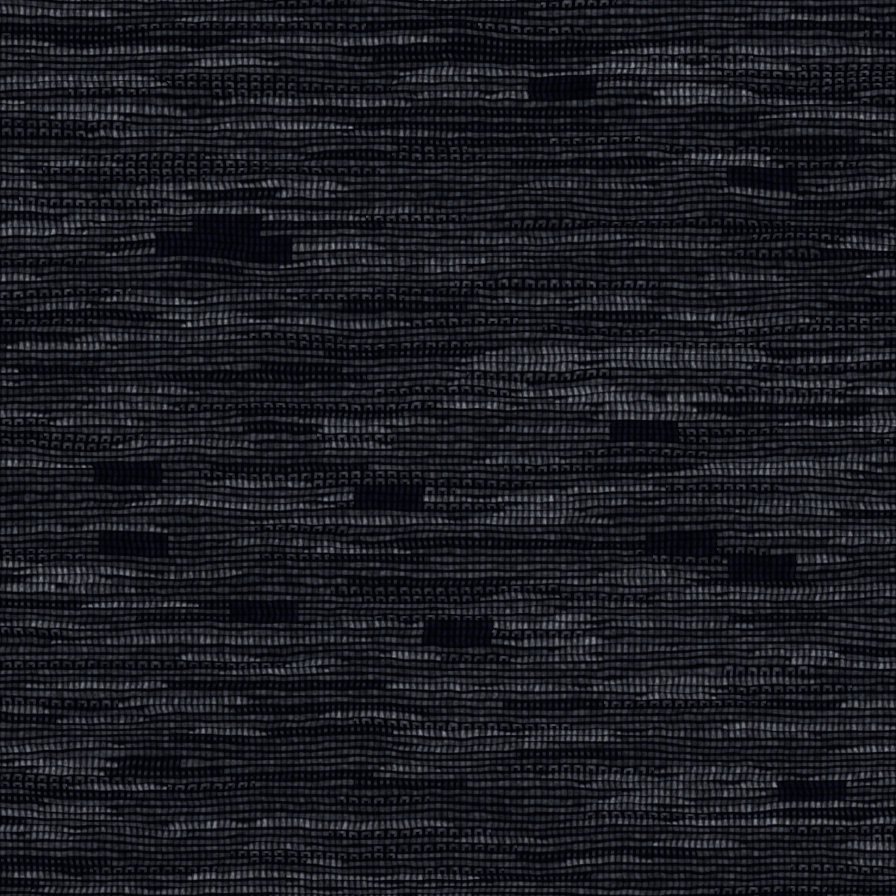
A Shadertoy shader for this texture:

```glsl
float hash(vec2 p) {
    return fract(sin(dot(p, vec2(127.1, 311.7))) * 43758.5453);
}

float noise(vec2 p) {
    vec2 i = floor(p), f = fract(p);
    f = f * f * (3.0 - 2.0 * f);
    return mix(mix(hash(i), hash(i + vec2(1, 0)), f.x),
               mix(hash(i + vec2(0, 1)), hash(i + vec2(1, 1)), f.x), f.y);
}

// Soft ridge: 1 at the centre, 0 beyond the outer radius
float ridge(float d, float inner, float outer) {
    return 1.0 - smoothstep(inner, outer, abs(d));
}

// Brightness of the yarn that one weft row shows at p (thread units)
float weftRow(vec2 p, float row) {
    float column = floor(p.x);
    float across = fract(p.x) - 0.5;
    float up = p.y - row - 0.5;

    // Runs of one stitch begin and end on whole threads
    float rowSeed = hash(vec2(row, 3.7));
    float run = column / 144.0 * mix(4.0, 10.0, rowSeed) + rowSeed * 37.0
              + 1.2 * noise(vec2(column * 0.05, row * 5.3));
    vec2 runId = vec2(floor(run), row);
    float stitch = hash(runId + 11.0);
    float ends = smoothstep(0.0, 0.2, 0.5 - abs(fract(run) - 0.5));
    float shade = mix(0.75, 1.25, hash(vec2(column, row)))
                * mix(0.85, 1.15, hash(runId + 5.0));

    // Small sunken patches span a few neighbouring rows
    float band = floor(row / 3.0);
    float patchId = floor(column / 11.0 + hash(vec2(band, 8.0)) * 9.0);
    if (hash(vec2(patchId, band) + 23.0) > 0.965) return 0.0;

    // Bright teeth, narrowing upwards
    if (stitch < 0.24) {
        float t = clamp((up + 0.4) / 1.1, 0.0, 1.0);
        float halfWidth = mix(0.5, 0.3, t);
        float tooth = ridge(across, halfWidth - 0.32, halfWidth + 0.05);
        float height = mix(0.4, 0.85, ends);
        float body = smoothstep(-0.5, -0.15, up)
                   * (1.0 - smoothstep(height - 0.6, height, up));
        return 0.31 * shade * body * (0.3 + 0.7 * tooth);
    }
    // Low ribs of joined beads
    if (stitch < 0.77) {
        float bead = ridge(across, 0.12, 0.5);
        return 0.185 * shade * ridge(up, 0.12, 0.5) * (0.5 + 0.5 * bead);
    }
    // Worn square loops, two threads wide
    if (stitch < 0.89) {
        float pair = fract(p.x * 0.5) - 0.5;
        float bar = ridge(up - 0.24, 0.04, 0.34) * ridge(pair, 0.18, 0.48);
        float leg = ridge(abs(pair) - 0.26, 0.04, 0.2) * ridge(up, 0.15, 0.52);
        return 0.19 * shade * max(bar, leg * 0.85);
    }
    // Short dull ticks over bare warp
    return 0.13 * shade * ridge(up, 0.05, 0.45) * ridge(across, 0.1, 0.45);
}

void mainImage(out vec4 fragColor, in vec2 fragCoord) {
    vec2 uv = fragCoord / iResolution.xy;

    // Thread grid with a slight drift of the rows
    vec2 p = uv * vec2(144.0, 118.0);
    p.y += 1.0 * (noise(uv * vec2(10.0, 30.0)) - 0.5)
         + 0.25 * (noise(uv * vec2(60.0, 118.0) + 5.0) - 0.5);
    p.x += 0.5 * (noise(uv * vec2(20.0, 70.0) + 7.0) - 0.5);

    // Navy warp threads in the depth
    float warp = ridge(fract(p.x) - 0.5, 0.08, 0.45);
    float warpShade = mix(0.3, 1.0, noise(p * vec2(1.0, 0.7)));
    vec3 color = vec3(0.010, 0.012, 0.036)
               + vec3(0.065, 0.072, 0.105) * warp * warpShade;

    // Weft yarn on top, including teeth that reach into the next row
    float light = 0.0;
    for (float k = -1.0; k <= 1.0; k++)
        light = max(light, weftRow(p, floor(p.y) + k));
    light *= mix(0.93, 1.07, noise(uv * vec2(5.0, 14.0) + 3.0));
    vec3 yarn = vec3(0.0, 0.008, 0.035) + light;
    float cover = smoothstep(0.01, 0.1, light);

    // Rows of yarn shade the warp between them
    float shadow = mix(0.4, 1.0, ridge(fract(p.y) - 0.5, 0.15, 0.55));
    color = mix(color * shadow, yarn, cover);

    // Fine fibre grain
    color *= mix(0.7, 1.3, noise(uv * 330.0));
    fragColor = vec4(color, 1.0);
}
```
